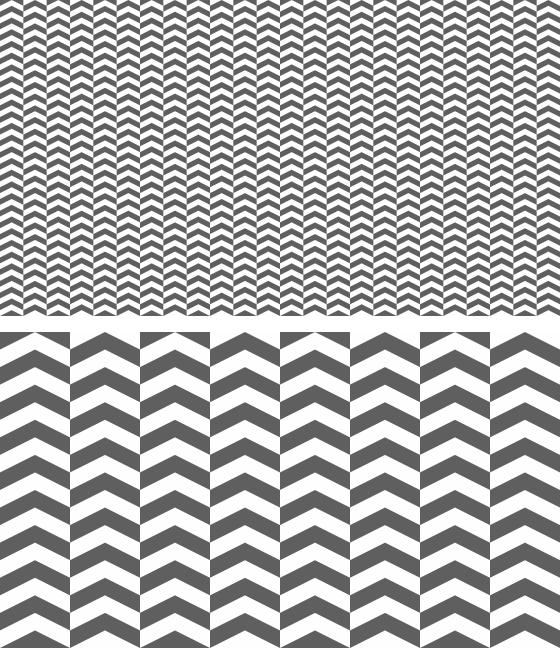
Top: the whole. Bottom: its middle third, enlarged.
Give the GLSL for this pattern, as a Shadertoy shader.

```glsl
// Grey and white chevrons stacked in columns, neighbouring columns swapping tones.
// One square wave follows the zigzag height and another the columns; their
// product gives the tone. 24 columns by 27 rows, whole periods, so it tiles.

// Square wave of period 1: +1 on the first half, -1 on the second,
// with edges softened over one pixel footprint.
float squareWave(float x, float footprint) {
    float edgeDistance = 0.25 - abs(fract(x + 0.25) - 0.5);
    return clamp(2.0 * edgeDistance / footprint, -1.0, 1.0);
}

void mainImage(out vec4 fragColor, in vec2 fragCoord) {
    const vec2 repeats = vec2(24.0, 27.0);
    vec2 cell = fragCoord / iResolution.xy * repeats;
    vec2 pixel = repeats / iResolution.xy;

    // Zigzag: each column peaks at its middle and drops half a row at its sides
    float drop = abs(fract(cell.x) - 0.5);
    float chevron = squareWave(-cell.y - drop, length(pixel));

    // Every other column is inverted
    float parity = squareWave(0.5 * cell.x, 0.5 * pixel.x);

    vec3 charcoal = vec3(0.373);
    vec3 white = vec3(0.995);
    fragColor = vec4(mix(charcoal, white, 0.5 + 0.5 * chevron * parity), 1.0);
}
```
